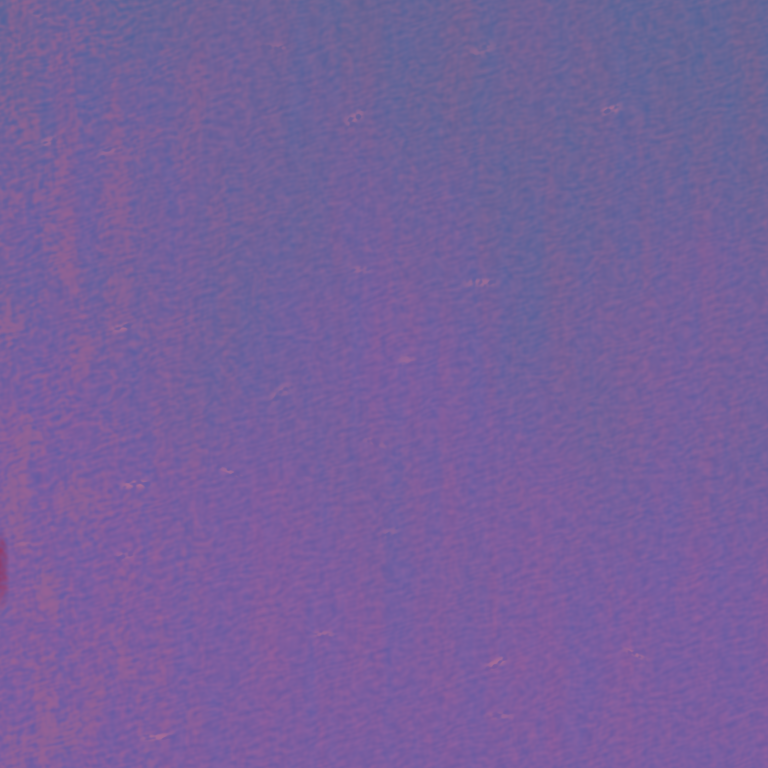
Give the GLSL for this texture, as a three.js fragment shader.

```glsl
// Weathered violet paint: a slate blue to purple wash, brushed vertically.
// Gradient noise gives the broad mottling, streaks and slanted fine grain;
// a jittered grid scatters thin pink flecks, and the left edge is worn pink.

varying vec2 vUv;

const vec3 SLATE_BLUE = vec3(0.405, 0.397, 0.590);
const vec3 PURPLE = vec3(0.488, 0.364, 0.628);
const vec3 WORN_PINK = vec3(0.600, 0.390, 0.570);
const vec3 FLECK_PINK = vec3(0.700, 0.450, 0.590);
const vec3 EDGE_RED = vec3(0.570, 0.200, 0.380);
const vec3 PINK_SHIFT = vec3(0.070, -0.012, -0.028);

vec2 hash2(vec2 p) {
  vec2 q = vec2(dot(p, vec2(127.1, 311.7)), dot(p, vec2(269.5, 183.3)));
  return fract(sin(q) * 43758.55);
}

vec2 gradientAt(vec2 cell) {
  float angle = 6.2832 * hash2(cell).x;
  return vec2(cos(angle), sin(angle));
}

// Gradient noise, roughly -0.7 to 0.7.
float noise(vec2 p) {
  vec2 i = floor(p);
  vec2 f = p - i;
  vec2 u = f * f * f * (f * (f * 6.0 - 15.0) + 10.0);
  float a = dot(gradientAt(i), f);
  float b = dot(gradientAt(i + vec2(1.0, 0.0)), f - vec2(1.0, 0.0));
  float c = dot(gradientAt(i + vec2(0.0, 1.0)), f - vec2(0.0, 1.0));
  float d = dot(gradientAt(i + vec2(1.0, 1.0)), f - vec2(1.0, 1.0));
  return mix(mix(a, b, u.x), mix(c, d, u.x), u.y);
}

float fbm(vec2 p) {
  float sum = 0.0;
  float weight = 1.0;
  for (int i = 0; i < 3; i++) {
    sum += weight * noise(p);
    p = p * 2.1 + 17.3;
    weight *= 0.5;
  }
  return sum;
}

vec2 rotate(vec2 p, float angle) {
  float c = cos(angle);
  float s = sin(angle);
  return vec2(c * p.x + s * p.y, c * p.y - s * p.x);
}

// Soft tapered dash centred on the origin.
float dash(vec2 p, float halfLength, float halfWidth) {
  float taper = 1.0 - smoothstep(0.2, 1.0, abs(p.x) / halfLength);
  return taper * (1.0 - smoothstep(0.2, 1.0, abs(p.y) / halfWidth));
}

// Sparse, mostly level flecks, at most one per grid cell.
float flecks(vec2 p, float cells, float density) {
  vec2 home = floor(p * cells);
  float cover = 0.0;
  for (int y = -1; y <= 1; y++) {
    for (int x = -1; x <= 1; x++) {
      vec2 cell = home + vec2(float(x), float(y));
      vec2 chance = hash2(cell + 41.0);
      vec2 form = hash2(cell + 83.0);
      vec2 centre = (cell + 0.15 + 0.7 * hash2(cell + 7.0)) / cells;
      vec2 q = rotate(p - centre, mix(-0.5, 0.6, form.x));
      float mark = dash(q, mix(0.012, 0.032, form.y), mix(0.004, 0.010, form.x));
      cover = max(cover, mark * step(chance.x, density) * mix(0.3, 0.9, chance.y));
    }
  }
  return cover;
}

// Vertical wash, cooler towards the upper right, with cloudy variation.
vec3 wash(vec2 p) {
  float warmth = 1.06 - p.y - 0.2 * (p.x - 0.5) + 0.26 * fbm(p * vec2(5.0, 3.0));
  return mix(SLATE_BLUE, PURPLE, smoothstep(-0.15, 0.95, warmth));
}

void main() {
  vec2 p = vUv;
  vec2 warped = p + 0.006 * vec2(noise(p * 24.0), noise(p * 24.0 + 50.0));
  float leftness = 1.0 - smoothstep(0.0, 0.38, p.x);
  vec3 color = wash(p);

  // Vertical brush streaks and slanted canvas grain.
  float streaks = noise(p * vec2(30.0, 2.6)) + 0.7 * noise(p * vec2(80.0, 5.0) + 9.0);
  float grain = noise(rotate(warped, 0.3) * vec2(60.0, 165.0));
  float speckle = noise(warped * vec2(135.0, 115.0) + 31.0);
  float mottle = fbm(warped * vec2(38.0, 26.0) + 71.0);
  float roughness = mix(0.9, 1.35, leftness);
  color += PINK_SHIFT * (0.5 * streaks + 0.3 * mottle);
  color += PINK_SHIFT * roughness * (0.6 * grain + 0.6 * speckle);
  color += 0.025 * grain + 0.016 * speckle;

  // Worn pink patches, finely broken, gathering towards the left edge.
  float wear = fbm(warped * vec2(22.0, 13.0) + 5.0) + 0.35 * streaks;
  wear += 0.5 * grain + 0.5 * speckle + 0.2 * leftness;
  float patches = smoothstep(0.0, 0.95, wear);
  color = mix(color, WORN_PINK, patches * mix(0.12, 0.6, leftness));

  // Pink flecks broken up by the grain.
  float fleckCover = flecks(warped, 9.0, 0.26) * smoothstep(-0.4, 0.25, grain + speckle);
  color = mix(color, FLECK_PINK, 0.85 * fleckCover);

  // Small red smear on the left border.
  float smear = dash(rotate(warped - vec2(0.0, 0.26), 1.5708), 0.065, 0.012);
  color = mix(color, EDGE_RED, smear * (0.65 + 0.5 * speckle));

  gl_FragColor = vec4(color, 1.0);
}
```
